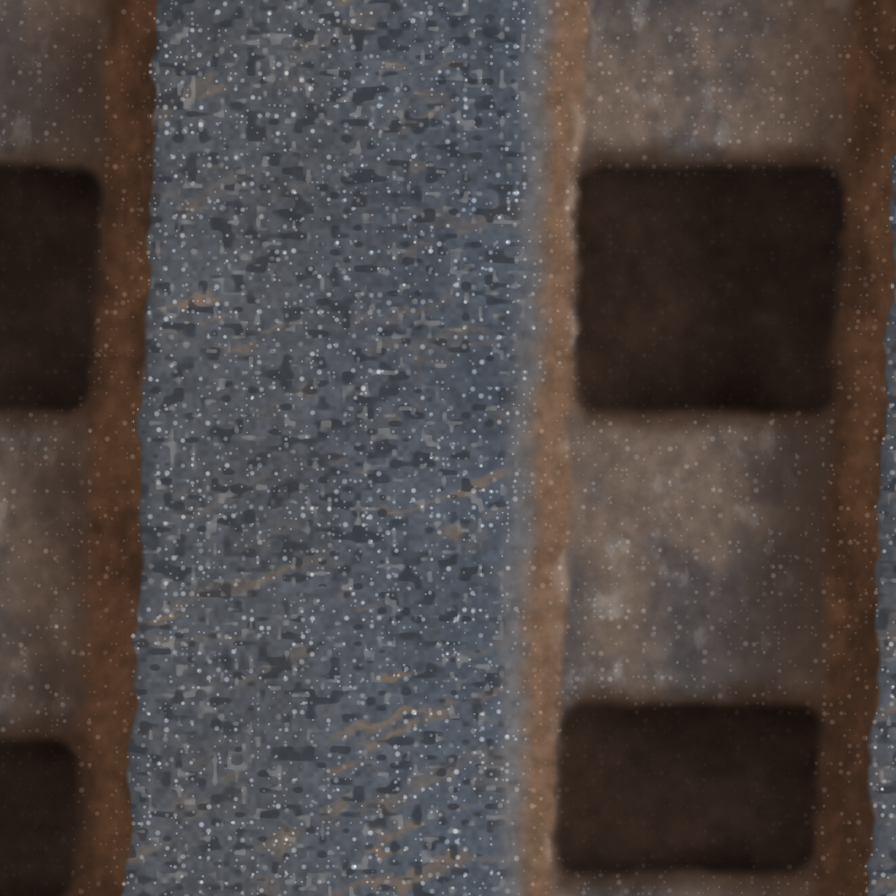
Write a Shadertoy shader that draws this texture.

```glsl
const vec2 PERIOD = vec2(0.828, 0.558);
const vec3 SLATE = vec3(0.315, 0.325, 0.345);
const vec3 SLATE_DARK = vec3(0.19, 0.20, 0.22);
const vec3 PALE = vec3(0.60, 0.59, 0.58);
const vec3 OCHRE = vec3(0.49, 0.42, 0.36);
const vec3 BEVEL_GREY = vec3(0.42, 0.41, 0.41);
const vec3 BEVEL_TAN = vec3(0.46, 0.36, 0.29);
const vec3 FLOOR_TAN = vec3(0.43, 0.37, 0.33);
const vec3 FLOOR_GREY = vec3(0.31, 0.29, 0.29);
const vec3 WALL_BROWN = vec3(0.31, 0.215, 0.155);
const vec3 EARTH = vec3(0.21, 0.145, 0.105);
const vec3 PIT_LIGHT = vec3(0.22, 0.165, 0.135);
const vec3 PIT_DARK = vec3(0.085, 0.06, 0.048);

float hash(vec2 p) {
    vec3 q = fract(vec3(p.xyx) * 0.1031);
    q += dot(q, q.yzx + 33.33);
    return fract((q.x + q.y) * q.z);
}

float noise(vec2 p) {
    vec2 i = floor(p), f = fract(p);
    f = f * f * (3.0 - 2.0 * f);
    return mix(mix(hash(i), hash(i + vec2(1, 0)), f.x),
               mix(hash(i + vec2(0, 1)), hash(i + vec2(1, 1)), f.x), f.y);
}

float fbm(vec2 p) {
    float sum = 0.0, weight = 0.5;
    for (int i = 0; i < 5; i++) {
        sum += weight * noise(p);
        p = mat2(1.6, 1.2, -1.2, 1.6) * p + 7.3;
        weight *= 0.5;
    }
    return sum / 0.97;
}

// One randomly sized dot in some of the grid cells
float specks(vec2 p, float density) {
    vec2 cell = floor(p);
    vec2 centre = 0.35 + 0.3 * vec2(hash(cell + 3.1), hash(cell + 9.7));
    float radius = 0.15 + 0.2 * hash(cell + 21.0);
    float dotMask = 1.0 - smoothstep(radius * 0.4, radius + 0.12, length(fract(p) - centre));
    return dotMask * step(1.0 - density, hash(cell + 40.0)) * (0.4 + 0.6 * hash(cell + 55.0));
}

float roundedBox(vec2 p, vec2 halfSize, float radius) {
    vec2 d = abs(p) - halfSize + radius;
    return length(max(d, 0.0)) + min(max(d.x, d.y), 0.0) - radius;
}

// Speckled slab with short tilted ochre veins
vec3 slabColour(vec2 p, float across) {
    float cloud = fbm(p * 9.0 + 4.0);
    float grain = noise(p * 170.0) * 0.6 + noise(p * 85.0 + 13.0) * 0.4;
    vec2 veinPos = vec2(p.x * 15.0, (p.y - 0.25 * p.x) * 48.0) + 2.5 * fbm(p * 18.0);
    float vein = smoothstep(0.56, 0.84, fbm(veinPos));
    float warmth = smoothstep(0.35, 0.7, cloud) * (1.0 - 0.5 * smoothstep(0.25, 0.42, across));
    vec3 c = SLATE * (0.74 + 0.26 * cloud + 0.32 * grain);
    c += vec3(-0.012, 0.0, 0.018) * smoothstep(0.15, 0.4, across);
    c = mix(c, OCHRE, vein * (0.3 + 0.6 * warmth));
    c = mix(c, SLATE_DARK, 0.65 * smoothstep(0.6, 0.85, noise(p * vec2(75.0, 110.0) + 31.0)));
    c = mix(c, PALE, 0.5 * smoothstep(0.7, 0.95, noise(p * 125.0 + 70.0)));
    return mix(c, SLATE_DARK, 0.4 * (1.0 - smoothstep(0.0, 0.025, across)));
}

// Worn channel floor, darker toward the right wall
vec3 floorColour(vec2 p, float across) {
    float patches = fbm(p * vec2(13.0, 9.0) + 17.0);
    vec3 c = mix(FLOOR_TAN, FLOOR_GREY, smoothstep(0.35, 0.68, patches));
    c = mix(c, PALE, 0.35 * smoothstep(0.58, 0.8, fbm(p * vec2(42.0, 28.0))));
    c *= 0.84 + 0.32 * fbm(p * 70.0);
    return mix(c, EARTH, 0.7 * smoothstep(0.62, 0.79, across + 0.08 * (patches - 0.5)));
}

vec3 pitColour(vec2 p, vec2 local) {
    float depth = 0.43 + 0.28 * local.x + 0.3 * smoothstep(0.55, 1.0, abs(local.y));
    depth += 0.9 * (fbm(p * 11.0 + 60.0) - 0.5);
    return mix(PIT_LIGHT, PIT_DARK, clamp(depth, 0.0, 1.0)) * (0.85 + 0.3 * fbm(p * 65.0));
}

void mainImage(out vec4 fragColor, in vec2 fragCoord) {
    vec2 p = fragCoord / iResolution.xy;

    // Leaning columns with uneven edges
    float wobble = 0.022 * (fbm(p * vec2(9.0, 13.0)) - 0.5) + 0.006 * (noise(p * 60.0) - 0.5);
    float x = p.x - 0.035 * (p.y - 0.5) - 0.155;
    float column = floor((x + wobble) / PERIOD.x);
    float across = x + wobble - column * PERIOD.x;

    // Slab, bevel, floor and wall from left to right
    float grit = 0.82 + 0.36 * fbm(p * 80.0);
    vec3 c = slabColour(p, across);
    c = mix(c, BEVEL_GREY * grit, 0.85 * smoothstep(0.402, 0.432, across));
    c = mix(c, BEVEL_TAN * grit, smoothstep(0.428, 0.458, across));
    c = mix(c, floorColour(p, across), smoothstep(0.474, 0.488, across));
    float wallTone = smoothstep(0.35, 0.65, fbm(p * vec2(24.0, 13.0) + 80.0));
    vec3 wall = mix(EARTH, WALL_BROWN, 0.3 + 0.7 * wallTone) * grit;
    c = mix(c, wall, smoothstep(0.762, 0.786, across));
    c = mix(wall, c, max(smoothstep(0.0, 0.007, across), step(0.1, across)));

    // Alternating tall and short pits with a soft earthen rim
    float row = floor((p.y - 0.12) / PERIOD.y + 0.5);
    float halfHeight = 0.095 + 0.043 * mod(row, 2.0);
    float drop = 0.04 * column * (1.0 - row);
    vec2 local = vec2(across - 0.628, p.y - 0.12 - row * PERIOD.y - drop);
    local.y += 0.014 * (fbm(p * 12.0 + 25.0) - 0.5);
    vec2 halfSize = vec2(0.147, halfHeight);
    float pit = roundedBox(local, halfSize, 0.032);
    float rim = 1.0 - smoothstep(0.0, 0.032, pit + 0.02 * (fbm(p * 22.0) - 0.5));
    c = mix(c, EARTH * grit, 0.7 * rim * smoothstep(0.465, 0.5, across));
    c = mix(c, pitColour(p, local / halfSize), 1.0 - smoothstep(-0.01, 0.007, pit));

    // Worn highlight along the channel lip
    float lip = exp(-pow((across - 0.476) / 0.007, 2.0));
    c = mix(c, PALE * vec3(1.0, 0.92, 0.86), 0.65 * lip * smoothstep(0.42, 0.7, fbm(p * vec2(30.0, 22.0) + 5.0)));

    // Mineral sparkles, fainter in the recesses
    float sparkle = specks(p * 105.0, 0.16) + 0.7 * specks(p * 165.0 + 50.0, 0.15);
    float exposed = mix(1.0, 0.35, smoothstep(0.41, 0.45, across)) * smoothstep(-0.02, 0.01, pit);
    c += vec3(0.32, 0.33, 0.34) * sparkle * (0.08 + 0.92 * exposed);
    fragColor = vec4(clamp(c, 0.0, 1.0), 1.0);
}
```
